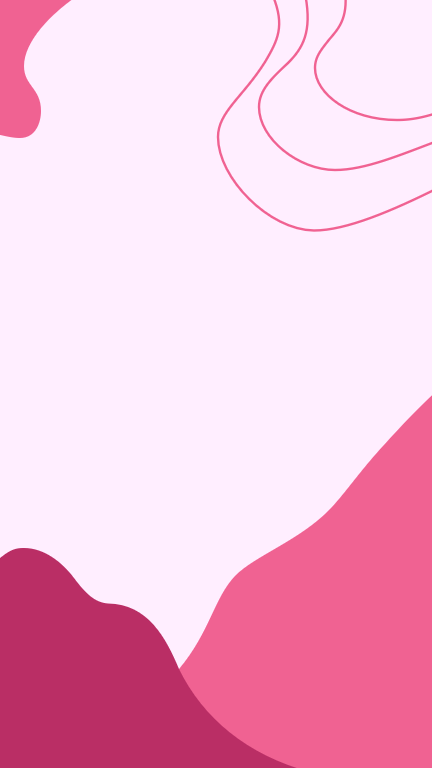
Write a Shadertoy shader that draws this background.

```glsl
// Pale backdrop with two rolling hills, a corner blob and three flowing lines.
// Each outline is a chain of cubic curves traced with a pen: tracing gathers the
// distance to the outline and, by counting crossings above, the inside test.

#define GRID vec2(432.0, 768.0)         // design units across the canvas
#define STEPS 16                        // straight pieces per curve
#define LINE_WIDTH 2.4
#define PALE vec3(1.0, 0.933, 1.0)
#define PINK vec3(0.941, 0.384, 0.573)
#define BERRY vec3(0.73, 0.18, 0.396)

vec2 spot;        // shaded position, y runs down from the top
vec2 pen;         // end of the traced outline
float nearest;    // distance to the outline
float side;       // -1 inside, +1 outside
float pixelSize;

void moveTo(float x, float y) {
    pen = vec2(x, y);
    nearest = 1e5;
    side = 1.0;
}

// Adds one straight piece to the distance and to the crossing count
void lineTo(vec2 end) {
    vec2 along = end - pen, offset = spot - pen;
    float t = clamp(dot(offset, along) / dot(along, along), 0.0, 1.0);
    nearest = min(nearest, length(offset - along * t));
    if ((pen.x > spot.x) != (end.x > spot.x)) {
        float crossingY = pen.y + along.y * offset.x / along.x;
        if (crossingY < spot.y) side = -side;
    }
    pen = end;
}

// Cubic curve from the pen through two handles to its end
void curveTo(float bx, float by, float cx, float cy, float dx, float dy) {
    vec2 a = pen, b = vec2(bx, by), c = vec2(cx, cy), d = vec2(dx, dy);
    for (int i = 1; i <= STEPS; i++) {
        float t = float(i) / float(STEPS), s = 1.0 - t;
        lineTo(s * s * s * a + 3.0 * s * t * (s * b + t * c) + t * t * t * d);
    }
}

float coverage(float signedDistance) {
    return clamp(0.5 - signedDistance / pixelSize, 0.0, 1.0);
}

float fillMask() { return coverage(side * nearest); }
float strokeMask() { return coverage(nearest - 0.5 * LINE_WIDTH); }

float cornerBlob() {
    moveTo(80.0, -6.0);
    curveTo(50.0, 14.0, 24.0, 42.0, 24.0, 66.0);
    curveTo(24.0, 86.0, 41.0, 88.0, 41.0, 111.0);
    curveTo(41.0, 122.0, 36.0, 138.0, 20.0, 138.0);
    curveTo(12.0, 138.0, 4.0, 136.0, -20.0, 130.0);
    curveTo(-20.0, -60.0, -20.0, -60.0, 80.0, -6.0);
    return fillMask();
}

float rightHill() {
    moveTo(150.0, 702.0);
    curveTo(165.0, 686.0, 170.0, 680.0, 179.0, 669.0);
    curveTo(210.0, 632.0, 214.0, 598.0, 235.0, 576.0);
    curveTo(254.0, 556.0, 301.0, 540.0, 331.0, 508.0);
    curveTo(346.0, 492.0, 360.0, 471.0, 383.0, 446.0);
    curveTo(402.0, 425.0, 420.0, 406.0, 440.0, 388.0);
    return fillMask();
}

float leftHill() {
    moveTo(-10.0, 567.0);
    curveTo(8.0, 550.0, 14.0, 548.0, 24.0, 548.0);
    curveTo(44.0, 548.0, 62.0, 562.0, 74.0, 578.0);
    curveTo(86.0, 594.0, 95.0, 602.5, 108.0, 603.5);
    curveTo(148.0, 604.0, 166.0, 638.0, 179.0, 669.0);
    curveTo(203.0, 718.0, 247.0, 755.0, 310.0, 772.0);
    return fillMask();
}

float flowingLines() {
    // Outer
    moveTo(273.0, -4.0);
    curveTo(285.0, 26.0, 278.0, 40.0, 265.0, 62.0);
    curveTo(243.0, 97.0, 218.0, 112.0, 218.0, 137.0);
    curveTo(218.0, 178.0, 269.0, 230.0, 314.0, 230.5);
    curveTo(346.0, 230.5, 392.0, 211.0, 440.0, 187.0);
    float mask = strokeMask();
    // Middle
    moveTo(305.5, -4.0);
    curveTo(312.0, 32.0, 303.0, 48.0, 288.0, 63.0);
    curveTo(272.0, 78.0, 259.0, 90.0, 259.0, 107.0);
    curveTo(259.0, 139.0, 299.0, 170.0, 335.0, 170.0);
    curveTo(365.0, 170.0, 400.0, 155.0, 440.0, 140.0);
    mask = max(mask, strokeMask());
    // Inner
    moveTo(345.5, -4.0);
    curveTo(347.0, 22.0, 336.0, 31.0, 328.0, 41.0);
    curveTo(321.0, 50.0, 315.0, 57.0, 315.0, 68.0);
    curveTo(315.0, 94.0, 350.0, 120.0, 397.0, 120.0);
    curveTo(412.0, 120.0, 425.0, 117.0, 440.0, 112.0);
    return max(mask, strokeMask());
}

void mainImage(out vec4 fragColor, in vec2 fragCoord) {
    vec2 uv = fragCoord / iResolution.xy;
    spot = vec2(uv.x, 1.0 - uv.y) * GRID;
    pixelSize = GRID.y / iResolution.y;

    vec3 color = mix(PALE, PINK, max(cornerBlob(), flowingLines()));
    color = mix(color, PINK, rightHill());
    color = mix(color, BERRY, leftHill());
    fragColor = vec4(color, 1.0);
}
```
